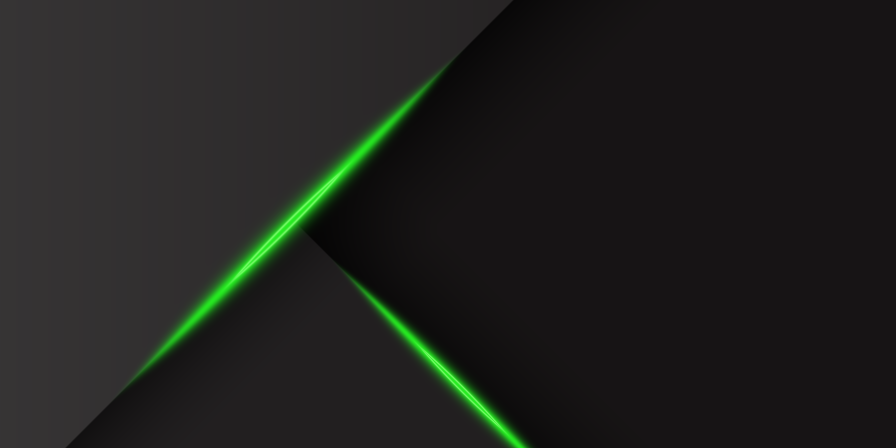
This background is drawn by a Shadertoy shader. Its source:

```glsl
// Three overlapping dark panels divided by diagonal edges with soft shadows.
// Two tapered green light streaks lie along the edges, built from signed
// distances, a pointed falloff and a thin lens-shaped highlight.

const float DIAG = 0.70710678;
const vec3 PANEL_LEFT = vec3(0.212, 0.204, 0.206);
const vec3 PANEL_RIGHT = vec3(0.150, 0.140, 0.142);
const vec3 PANEL_LOWER = vec3(0.132, 0.122, 0.126);
const vec3 BACKDROP = vec3(0.090, 0.080, 0.082);
const vec3 HALO_GREEN = vec3(0.13, 0.78, 0.12);
const vec3 CORE_GREEN = vec3(0.15, 0.96, 0.13);
const vec3 HOT_GREEN = vec3(0.50, 1.0, 0.44);

// Signed distance to the line through a point with a unit normal
float lineDistance(vec2 p, vec2 point, vec2 normal) {
    return dot(p - point, normal);
}

// Shade rising from a dark value at an edge to full light at a given reach
float edgeShade(float dist, float reach, float darkest) {
    float x = clamp(dist / reach, 0.0, 1.0);
    return mix(darkest, 1.0, x * (1.6 - 0.6 * x));
}

// Adds a spindle of light that narrows and fades towards both tips
vec3 addStreak(vec3 base, vec2 p, vec2 center, vec2 dir,
               float halfLength, float halfWidth) {
    vec2 q = p - center;
    float along = dot(q, dir) / halfLength;
    float across = dot(q, vec2(-dir.y, dir.x));
    float taper = max(1.0 - along * along, 0.0);

    // Soft halo and bright core
    float width = halfWidth * taper + 0.001;
    float ratio = across / width;
    float halo = exp(-3.2 * ratio * ratio) * smoothstep(0.0, 0.95, taper);
    float core = exp(-16.0 * ratio * ratio) * smoothstep(0.15, 0.95, taper);
    vec3 color = mix(base, HALO_GREEN, 0.75 * halo);
    color = mix(color, CORE_GREEN, 0.9 * core);

    // Two thin arcs that meet at the ends of the highlight
    float reach = along / 0.30;
    float bow = 0.13 * halfWidth * max(1.0 - reach * reach, 0.0);
    float arc = (abs(across) - bow) / (0.055 * halfWidth);
    float highlight = exp(-arc * arc) * (1.0 - smoothstep(0.8, 1.25, abs(reach)));
    return mix(color, HOT_GREEN, 0.85 * highlight);
}

void mainImage(out vec4 fragColor, in vec2 fragCoord) {
    vec2 p = fragCoord / iResolution.y;
    float pixel = 1.0 / iResolution.y;

    // Streak centers also anchor the two panel edges
    vec2 mainCenter = vec2(0.643, 0.497);
    vec2 lowerCenter = vec2(1.031, 0.132);
    vec2 rising = vec2(DIAG, DIAG);
    vec2 falling = vec2(DIAG, -DIAG);
    float mainEdge = lineDistance(p, mainCenter, falling);
    float lowerEdge = lineDistance(p, lowerCenter, rising);

    // Backdrop and lower panel, darkened by the panels above them
    vec3 backdrop = BACKDROP * edgeShade(mainEdge, 0.25, 0.34)
                             * edgeShade(lowerEdge, 0.22, 0.40);
    vec3 lowerPanel = PANEL_LOWER * edgeShade(mainEdge, 0.19, 0.50);
    vec3 color = mix(lowerPanel, backdrop, smoothstep(-pixel, pixel, lowerEdge));

    // Lower streak, tucked under the left panel
    color = addStreak(color, p, lowerCenter, falling, 0.43, 0.034);

    // Left panel and main streak
    vec3 leftPanel = mix(PANEL_LEFT, PANEL_RIGHT, clamp(p.x / 1.146, 0.0, 1.0));
    color = mix(leftPanel, color, smoothstep(-pixel, pixel, mainEdge));
    color = addStreak(color, p, mainCenter, rising, 0.58, 0.046);

    fragColor = vec4(color, 1.0);
}
```
